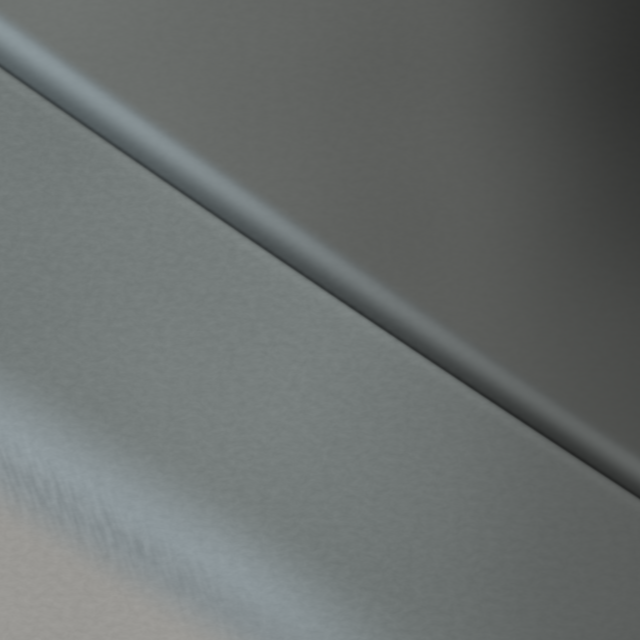
This texture is drawn by a three.js fragment shader. Its source:

```glsl
varying vec2 vUv;

vec2 randomGradient(vec2 cell) {
  float angle = 6.2832 * fract(sin(dot(cell, vec2(127.1, 311.7))) * 4375.85);
  return vec2(cos(angle), sin(angle));
}

float gradientNoise(vec2 p) {
  vec2 i = floor(p);
  vec2 f = fract(p);
  vec2 u = f * f * f * (f * (f * 6.0 - 15.0) + 10.0);
  float a = dot(randomGradient(i), f);
  float b = dot(randomGradient(i + vec2(1.0, 0.0)), f - vec2(1.0, 0.0));
  float c = dot(randomGradient(i + vec2(0.0, 1.0)), f - vec2(0.0, 1.0));
  float d = dot(randomGradient(i + 1.0), f - 1.0);
  return mix(mix(a, b, u.x), mix(c, d, u.x), u.y);
}

float leatherGrain(vec2 p) {
  vec2 warp = 0.5 * vec2(gradientNoise(p * 28.0), gradientNoise(p * 28.0 + 19.0));
  float grain = 0.0;
  float weight = 0.6;
  vec2 q = p * vec2(62.0, 105.0) + warp;
  for (int octave = 0; octave < 3; octave++) {
    grain += weight * gradientNoise(q);
    q = mat2(0.94, 0.34, -0.34, 0.94) * q * 1.8 + 7.3;
    weight *= 0.65;
  }
  return grain;
}

// Upper panel, falling into shade at the right
vec3 upperPanel(vec2 p) {
  vec3 color = mix(vec3(0.435, 0.45, 0.44), vec3(0.355, 0.362, 0.352), smoothstep(0.0, 0.78, p.x));
  float shade = smoothstep(0.68, 1.08, p.x + 0.12 * (p.y - 0.7));
  return color * (1.0 - shade * mix(0.18, 0.5, smoothstep(0.25, 0.95, p.y)));
}

// Lower panel with a soft bright fold in its corner
vec3 lowerPanel(vec2 p) {
  vec3 color = mix(vec3(0.445, 0.472, 0.468), vec3(0.35, 0.36, 0.353), smoothstep(0.45, 1.1, p.x));
  color += 0.025 * exp(-dot(p - vec2(0.36, 0.42), p - vec2(0.36, 0.42)) * 9.0);
  float fold = p.y - 0.335 + 0.62 * p.x;
  color = mix(color, vec3(0.555, 0.595, 0.61), smoothstep(0.13, -0.015, fold) * smoothstep(0.75, 0.35, p.x));
  color = mix(color, vec3(0.51, 0.54, 0.55), 0.7 * smoothstep(-0.01, -0.065, fold));
  color = mix(color, vec3(0.6, 0.595, 0.58), smoothstep(-0.06, -0.16, fold));

  // Fine creases across the fold
  float creases = gradientNoise(vec2(p.x * 115.0 + p.y * 38.0, p.y * 24.0 - p.x * 9.0));
  return color + 0.05 * creases * exp(-pow((fold + 0.06) / 0.055, 2.0)) * smoothstep(0.55, 0.1, p.x);
}

// Rounded piping, from its lower edge at 0 to its upper edge at 1
vec3 pipingColor(float across, float x) {
  vec3 dark = mix(vec3(0.34, 0.375, 0.385), vec3(0.2, 0.207, 0.203), smoothstep(0.0, 1.0, x));
  vec3 lit = mix(vec3(0.545, 0.59, 0.605), vec3(0.38, 0.393, 0.388), smoothstep(0.0, 1.0, x));
  vec3 color = mix(dark, lit, smoothstep(0.08, 0.66, across));
  return mix(color, lit * 0.86, smoothstep(0.68, 1.0, across));
}

void main() {
  vec2 p = vUv;
  float height = p.y - (0.896 - 0.7 * p.x + 0.025 * p.x * p.x);
  float across = height / mix(0.087, 0.071, p.x);

  vec3 piping = pipingColor(across, p.x);
  vec3 color = mix(piping, upperPanel(p), smoothstep(0.78, 1.12, across));
  vec3 lower = lowerPanel(p) + 0.02 * exp(-pow((height + 0.014) / 0.009, 2.0));
  color = mix(lower, color, smoothstep(-0.003, 0.002, height));

  // Narrow shadow where the piping meets the lower panel
  color *= 1.0 - 0.3 * exp(-pow((height - 0.001) / 0.0045, 2.0));

  // Grain, strongest on the lower panel, with faint tonal drift
  float strength = mix(0.034, 0.014, smoothstep(-0.01, 0.02, height));
  strength *= mix(1.0, 0.5, smoothstep(0.5, 1.0, p.x));
  color += strength * leatherGrain(p);
  color += 0.012 * gradientNoise(p * 5.0 + 3.0);

  gl_FragColor = vec4(color, 1.0);
}
```
